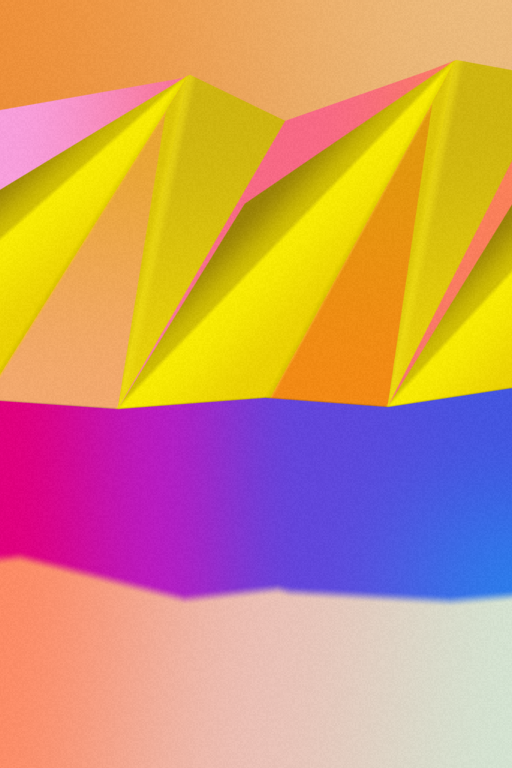
Reproduce this background procedurally as a Shadertoy shader.

```glsl
float hash(vec2 p) {
    vec3 q = fract(p.xyx * 0.1031);
    q += dot(q, q.yzx + 33.33);
    return fract((q.x + q.y) * q.z);
}

// Signed distance from the line a-b, positive on its right
float side(vec2 p, vec2 a, vec2 b) {
    vec2 d = normalize(b - a), q = p - a;
    return q.x * d.y - q.y * d.x;
}

float cover(float d) {
    float e = 0.9 / iResolution.x;
    return smoothstep(-e, e, d);
}

// One sloped stretch of a polyline, from x = a to x = b
float rise(float x, float a, float b, float height) {
    return height * clamp((x - a) / (b - a), 0.0, 1.0);
}

float topEdge(float x) {
    return 1.285 + rise(x, 0.0, 0.348, 0.061) + rise(x, 0.348, 0.371, 0.008)
        - rise(x, 0.371, 0.557, 0.09) + rise(x, 0.557, 0.84, 0.099)
        + rise(x, 0.84, 0.891, 0.02) - rise(x, 0.891, 1.0, 0.02);
}

float bottomEdge(float x) {
    return 0.717 - rise(x, 0.0, 0.23, 0.016) + rise(x, 0.23, 0.518, 0.022)
        - rise(x, 0.518, 0.758, 0.018) + rise(x, 0.758, 1.0, 0.037);
}

float shadowEdge(float x) {
    return 0.408 + rise(x, 0.0, 0.04, 0.004) - rise(x, 0.04, 0.361, 0.082)
        + rise(x, 0.361, 0.543, 0.02) - rise(x, 0.543, 0.566, 0.006)
        - rise(x, 0.566, 0.88, 0.018) + rise(x, 0.88, 1.0, 0.01);
}

vec3 wallColor(vec2 p) {
    vec3 wall = mix(vec3(0.93, 0.56, 0.22), vec3(0.92, 0.73, 0.49), smoothstep(-0.1, 1.0, p.x));
    return wall + 0.03 * (p.y - 1.4);
}

vec3 shadowColor(vec2 p) {
    vec3 c = mix(vec3(0.88, 0.0, 0.49), vec3(0.72, 0.11, 0.76), smoothstep(0.0, 0.34, p.x));
    c = mix(c, vec3(0.39, 0.27, 0.86), smoothstep(0.28, 0.6, p.x));
    vec3 blue = mix(vec3(0.17, 0.49, 0.92), vec3(0.26, 0.34, 0.88), smoothstep(0.33, 0.68, p.y));
    return mix(c, blue, smoothstep(0.55, 1.05, p.x));
}

vec3 floorColor(vec2 p) {
    float x = p.x + 0.12 * (0.2 - p.y);
    vec3 c = mix(vec3(0.99, 0.54, 0.39), vec3(0.92, 0.75, 0.71), smoothstep(-0.05, 0.55, x));
    return mix(c, vec3(0.83, 0.89, 0.82), smoothstep(0.45, 1.05, x));
}

// Pleats are laid left to right, each face covering all to the right of its edge
vec3 pleatColor(vec2 p) {
    vec3 pink = mix(vec3(0.97, 0.62, 0.86), vec3(0.97, 0.41, 0.52), smoothstep(0.0, 0.5, p.x));
    pink = mix(pink, vec3(0.98, 0.5, 0.35), smoothstep(0.6, 1.0, p.x));
    float height = smoothstep(0.7, 1.3, p.y);
    vec3 color = pink;

    for (int i = 0; i < 3; i++) {
        float n = float(i);
        vec2 apex = vec2(0.367, 1.352) + n * vec2(0.523, 0.031);
        vec2 foot = vec2(0.23, 0.701) + n * vec2(0.527, 0.004);
        vec2 lastFoot = foot - vec2(0.527, i == 0 ? -0.07 : 0.004);
        vec2 valley = vec2(-0.031, 0.719) + n * vec2(0.555, -0.002);
        vec2 fold = vec2(-0.045, 1.102) + n * vec2(0.523, 0.0);
        vec2 rim = vec2(0.557, 1.264) + n * vec2(0.498, 0.031);

        float foldSide = min(side(p, lastFoot, fold), side(p, fold, apex));
        float crease = side(p, lastFoot, apex);
        float valleySide = side(p, valley, apex);
        float strip = min(valleySide, side(p, foot, apex - vec2(0.047, 0.094)));
        float ridge = side(p, foot, apex);

        // Shaded face above the crease
        vec3 olive = mix(vec3(0.82, 0.75, 0.01), vec3(0.6, 0.51, 0.03), smoothstep(0.0, 0.09, -crease));
        color = mix(color, olive, cover(foldSide));

        // Lit face below the crease
        vec3 lit = mix(vec3(0.97, 0.92, 0.01), vec3(0.92, 0.82, 0.01), smoothstep(0.0, 0.16, crease));
        lit -= 0.06 * smoothstep(0.012, 0.0, abs(valleySide));
        color = mix(color, lit, smoothstep(-0.007, 0.004, crease));

        // Reflecting triangle, with a bright left border
        vec3 amber = i == 0 ? mix(vec3(0.95, 0.66, 0.43), vec3(0.91, 0.65, 0.19), height)
                            : mix(vec3(0.95, 0.54, 0.08), vec3(0.88, 0.6, 0.05), height);
        amber = mix(amber, vec3(0.96, 0.74, 0.16), 0.6 * smoothstep(0.006, 0.0, valleySide));
        color = mix(color, amber, cover(valleySide));

        // Narrow strip and right face on either side of the ridge
        vec3 gold = mix(vec3(0.91, 0.82, 0.03), vec3(0.81, 0.71, 0.06), height);
        color = mix(color, vec3(0.86, 0.77, 0.03), cover(strip));
        color = mix(color, gold, cover(min(ridge, valleySide)));
        float glow = smoothstep(0.018, 0.0, abs(ridge - 0.003)) * cover(strip);
        color = mix(color, vec3(0.94, 0.87, 0.08), 0.55 * glow);

        // Back of the paper
        color = mix(color, pink, cover(side(p, foot, rim)));
    }
    return color;
}

void mainImage(out vec4 fragColor, in vec2 fragCoord) {
    vec2 uv = fragCoord / iResolution.xy;
    vec2 p = uv * vec2(1.0, 1.5);
    float top = topEdge(p.x), bottom = bottomEdge(p.x);

    // Blurred cast shadow over the floor
    float soft = 0.013;
    vec3 color = mix(floorColor(p), shadowColor(p), smoothstep(-soft, soft, p.y - shadowEdge(p.x)));

    // Folded paper and the wall behind it
    vec3 paper = pleatColor(p);
    paper *= 1.0 - 0.14 * smoothstep(0.004, 0.0, p.y - bottom);
    color = mix(color, paper, cover(p.y - bottom));
    color = mix(color, wallColor(p), cover(p.y - top));

    // Fine grain
    color += 0.025 * (hash(floor(uv * vec2(342.0, 512.0))) - 0.5);
    fragColor = vec4(clamp(color, 0.0, 1.0), 1.0);
}
```
